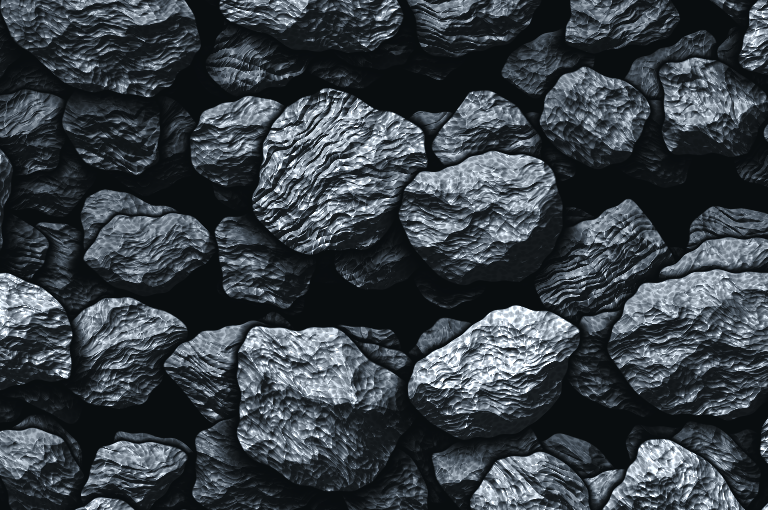
Write a WebGL 2 fragment shader that draws this texture.

```glsl
#version 300 es
precision highp float;
// A heap of rough, blue-grey broken rocks lit from above, with dark gaps between them.

#define FRONT_CELL 0.35     // spacing of the largest rocks, in canvas heights
#define LAYERS 3            // back to front
#define FACETS 8            // broken faces around each rock
#define CAP_HEIGHT 0.42     // height of the flat top, in rock radii
#define FACET_SHARPNESS 15.0
#define RELIEF_SCALE 9.0    // coarsest chips per canvas height
#define RELIEF_DEPTH 0.42
#define STRATA_DEPTH 0.55
#define BRIGHTNESS 0.80
#define GLOSS 0.34
#define LIGHT_DIR vec3(-0.25, 0.75, 0.61)

uniform vec2 u_resolution;
out vec4 fragColor;

vec2 hash2(vec2 p) {
  vec3 q = fract(p.xyx * vec3(0.1031, 0.1030, 0.0973));
  q += dot(q, q.yzx + 33.33);
  return fract((q.xx + q.yz) * q.zy);
}

mat2 rotation(float angle) {
  float c = cos(angle), s = sin(angle);
  return mat2(c, s, -s, c);
}

// Squared distance to the nearest scattered point: shallow scoops with sharp ridges.
float cellular(vec2 p) {
  vec2 cell = floor(p), f = p - cell;
  float nearest = 4.0;
  for (int y = -1; y <= 1; y++)
    for (int x = -1; x <= 1; x++) {
      vec2 o = vec2(x, y);
      vec2 d = o + hash2(cell + o) - f;
      nearest = min(nearest, dot(d, d));
    }
  return nearest;
}

// Chipped surface height plus wavy layers.
float relief(vec2 p, float strata) {
  float bend = 2.2 * sin(p.x * 13.0 + 2.0 * sin(p.y * 9.0)) + 0.8 * sin(p.x * 41.0 + p.y * 17.0);
  float t = p.y * 62.0 + bend;
  float height = strata * STRATA_DEPTH * (abs(sin(t)) + 0.4 * abs(sin(t * 2.3 + bend))) / 62.0;
  float freq = RELIEF_SCALE;
  for (int i = 0; i < 4; i++) {
    p += 0.15 * sin(p.yx * freq * 1.7) / freq;
    height += RELIEF_DEPTH * cellular(p * freq) / freq;
    p = rotation(0.6) * p + 3.1;
    freq *= 2.2;
  }
  return height;
}

// Returns the facet lean in xy and the signed outline distance in z, in rock radii.
vec3 carveRock(vec2 q, vec2 seed) {
  float outline = 0.0, total = exp(-FACET_SHARPNESS * CAP_HEIGHT);
  vec2 lean = vec2(0.0);
  for (int i = 0; i < FACETS; i++) {
    vec2 h = hash2(seed + float(i + 1) * vec2(3.7, 8.1));
    float angle = 6.2832 * (float(i) + 0.8 * h.x) / float(FACETS);
    vec2 n = vec2(cos(angle), sin(angle));
    float d = dot(q, n) - mix(0.74, 1.04, h.y);
    float steepness = mix(0.3, 1.6, fract(h.x * 7.0 + h.y * 13.0));
    outline += exp(FACET_SHARPNESS * min(d, 4.0));
    float weight = exp(FACET_SHARPNESS * min(d, 1.0) * steepness);
    lean += weight * n * steepness;
    total += weight;
  }
  return vec3(lean / total, log(outline) / FACET_SHARPNESS);
}

void main() {
  vec2 p = gl_FragCoord.xy / u_resolution.y;
  float pixel = 1.0 / u_resolution.y;
  vec2 rough = p + 0.005 * sin(p.yx * 43.0 + 1.7) + 0.002 * sin(p.yx * 117.0 + p * 60.0);

  vec2 lean = vec2(0.0), surface = p;
  mat2 turn = mat2(1.0);
  float tone = 0.0, lit = 0.0, strata = 0.0;

  // Stack the rocks from back to front; each one shades those below it.
  for (int layer = 0; layer < LAYERS; layer++) {
    float depth = float(layer) / float(LAYERS - 1);
    float size = FRONT_CELL * mix(0.56, 1.0, depth * depth);
    vec2 grid = rough / size + 0.37 * float(layer);
    vec2 home = floor(grid);
    for (int y = 1; y >= -1; y--)
      for (int x = -1; x <= 1; x++) {
        vec2 cell = home + vec2(x, y);
        vec2 seed = cell + 37.0 * float(layer + 1);
        vec2 place = hash2(seed), kind = hash2(seed + 91.3), look = hash2(seed + 53.9);
        if (layer == LAYERS - 1 && kind.x > 0.68) continue;
        vec2 local = grid - cell - mix(vec2(0.25), vec2(0.75), place);
        float radius = mix(0.43, 0.57, kind.y);
        mat2 spin = rotation((look.x - 0.5) * 1.8);
        vec2 stretch = vec2(0.88, mix(1.0, 1.35, look.y));
        vec2 q = (spin * local) * stretch / radius;
        if (dot(q, q) > 5.0) continue;
        vec3 rock = carveRock(q, seed);
        if (rock.z < 0.0) {
          lean = (rock.xy * stretch) * spin;
          turn = spin;
          surface = (spin * local) * size * vec2(0.75, 1.15) + place * 20.0;
          tone = mix(0.5, 1.0, depth) * mix(0.75, 1.15, fract(place.x * 9.0 + look.y));
          strata = smoothstep(0.3, 1.0, fract(place.y * 11.0 + look.x));
          lit = smoothstep(0.0, 1.6 * pixel, -rock.z * radius * size);
        } else {
          float below = smoothstep(-0.5, 0.8, -local.y / length(local));
          lit *= smoothstep(0.0, mix(0.12, 0.46, below), rock.z);
        }
      }
  }

  // Surface relief and lighting.
  vec2 e = vec2(0.002, 0.0);
  float h = relief(surface, strata);
  vec2 bump = vec2(relief(surface + e, strata) - h, relief(surface + e.yx, strata) - h) / e.x;
  vec3 normal = normalize(vec3(lean - bump * turn, 1.0));
  vec3 light = normalize(LIGHT_DIR);
  float diffuse = pow(max(dot(normal, light), 0.0), 1.4);
  float shine = pow(max(dot(normal, normalize(light + vec3(0.0, 0.0, 1.0))), 0.0), 24.0);
  float grain = mix(0.78, 1.12, smoothstep(0.02, 0.4, cellular(surface * 115.0)));
  float value = tone * lit * grain * (0.06 + BRIGHTNESS * diffuse + GLOSS * shine);

  // Cool grey tint over near-black gaps.
  vec3 tint = vec3(-0.03, 0.0, 0.035) * smoothstep(0.0, 0.35, value);
  fragColor = vec4(clamp(vec3(0.035, 0.05, 0.06) + value * 0.92 + tint, 0.0, 1.0), 1.0);
}
```
